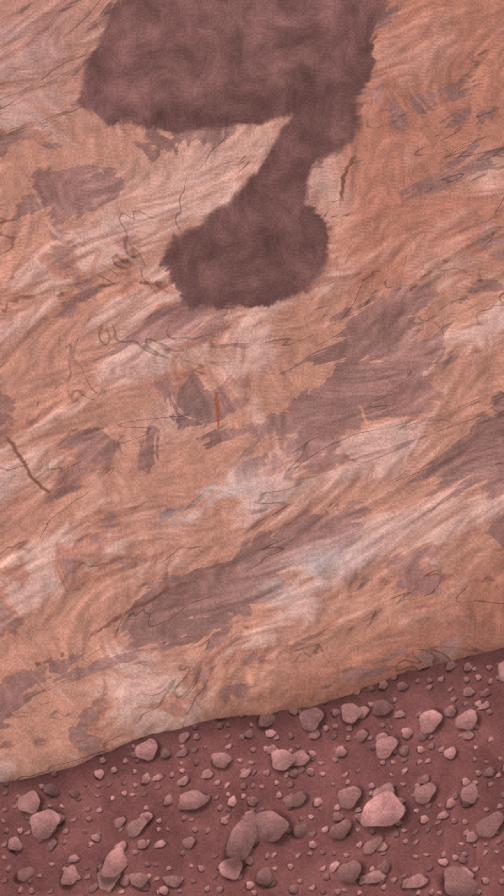
A Shadertoy shader for this texture:

```glsl
// Weathered red sandstone wall with dark varnish above a strip of pebbly soil.
#define ROCK vec3(.74, .52, .45)
#define PALE vec3(.81, .64, .60)
#define RUST vec3(.68, .435, .365)
#define STAIN vec3(.59, .435, .415)
#define VARNISH vec3(.435, .3, .29)
#define SOIL vec3(.5, .31, .3)
#define STONE vec3(.62, .43, .415)
#define BED_SLOPE .42
#define GRAIN .16
#define HEIGHT 7.68

vec2 hash2(vec2 c) {
  return fract(sin(vec2(dot(c, vec2(127.1, 311.7)), dot(c, vec2(269.5, 183.3)))) * 43758.5);
}

mat2 turn(float a) { return mat2(cos(a), -sin(a), sin(a), cos(a)); }

// Layered, warped sines
float layered(vec2 p) {
  float sum = 0., amp = .5;
  for (int i = 0; i < 6; i++) {
    p = mat2(.8, .6, -.6, .8) * p * 1.75 + 1.3;
    p += .6 * sin(p.yx * .9 + float(i));
    sum += amp * sin(p.x) * cos(p.y);
    amp *= .67;
  }
  return sum;
}

// Soft patch stretched along the bedding
float blob(vec2 p, float x, float y, float rx, float ry) {
  vec2 d = turn(BED_SLOPE) * (p - vec2(x, y)) / vec2(rx, ry);
  return exp(-dot(d, d));
}

float segment(vec2 d, vec2 e) {
  return length(d - e * clamp(dot(d, e) / dot(e, e), 0., 1.));
}

float crack(vec2 p, float x0, float y0, float x1, float y1) {
  vec2 a = vec2(x0, y0);
  return 1. - smoothstep(.004, .028, segment(p - a, vec2(x1, y1) - a));
}

// Signed distance to the varnished area
float varnishEdge(vec2 p) {
  const int N = 20;
  vec2 v[N] = vec2[N](vec2(1.02, 7.9), vec2(3.32, 7.9), vec2(3.18, 7.05), vec2(3, 6.5),
    vec2(2.68, 6.25), vec2(2.62, 5.92), vec2(2.82, 5.75), vec2(2.82, 5.5), vec2(2.65, 5.2),
    vec2(2.3, 5.05), vec2(1.65, 5.07), vec2(1.38, 5.45), vec2(1.5, 5.65), vec2(1.95, 5.9),
    vec2(2.2, 6.25), vec2(2.48, 6.7), vec2(1.9, 6.58), vec2(1.3, 6.6),
    vec2(.65, 6.72), vec2(.75, 7.05));
  float d = 100., side = 1.;
  for (int i = 0, j = N - 1; i < N; j = i, i++) {
    vec2 e = v[j] - v[i], w = p - v[i];
    d = min(d, segment(w, e));
    bvec3 c = bvec3(p.y >= v[i].y, p.y < v[j].y, e.x * w.y > e.y * w.x);
    if (all(c) || all(not(c))) side = -side;
  }
  return side * d;
}

void drawStone(inout vec3 col, vec2 p, vec4 s, float seed, float px) {
  vec2 d = p - s.xy, e = turn(seed * 2. - 1.) * d / s.zw;
  float ang = atan(e.y, e.x), soft = px / min(s.z, s.w);
  float rad = length(e) * (1. + .09 * sin(3. * ang + seed * 20.) + .05 * sin(5. * ang + seed * 9.));
  col *= 1. - .4 * (1. - smoothstep(.8, 1.4, length(e + vec2(-.1, .35))));
  vec3 body = STONE * mix(.8, 1.18, fract(seed * 7.3));
  body *= 1. + .2 * (d.y - .4 * d.x) / max(s.z, s.w) + .15 * layered(p * 7.);
  col = mix(col, body, 1. - smoothstep(1. - soft, 1. + soft, rad));
}

vec3 ground(vec2 p, float px) {
  vec3 col = SOIL * (1. + .14 * layered(p * 2.5));
  // Cellular pebbles, fine to coarse
  for (int k = 2; k >= 0; k--) {
    float scale = 2.9 * pow(1.85, float(k));
    for (int n = 0; n < 9; n++) {
      vec2 id = floor(p * scale) + vec2(n % 3 - 1, n / 3 - 1);
      vec2 h = hash2(id + float(k) * 17.), g = hash2(id + 71.);
      vec4 s = vec4(id + .25 + .5 * g, .15 + .18 * h.y, .13 + .13 * g.x) / scale;
      if (h.x < .55) drawStone(col, p, s, h.y, px);
    }
  }
  // Larger stones: centre and radii
  vec4 big[9] = vec4[9](vec4(3.28, .73, .19, .14), vec4(2.32, .6, .13, .14),
    vec4(2.08, .5, .11, .21), vec4(1.65, .82, .13, .08), vec4(.38, .62, .14, .11),
    vec4(.98, .28, .09, .14), vec4(2.42, 1.17, .1, .09), vec4(4.2, .61, .14, .08),
    vec4(3.94, .11, .16, .12));
  for (int i = 0; i < 9; i++) drawStone(col, p, big[i], fract(.68 + .31 * float(i)), px);
  return col;
}

vec3 wall(vec2 p) {
  vec2 w = p + .07 * vec2(layered(p * 1.8), layered(p * 1.8 + 7.));
  vec2 bed = turn(BED_SLOPE) * p * vec2(1., 2.1);
  float n = layered(bed), m = layered(bed * 1.7 + 11.);
  vec3 col = mix(ROCK, PALE, .8 * smoothstep(0., .5, n));
  col = mix(col, RUST, .65 * smoothstep(.1, .4, m));
  // Rusty shoulder and foot, pale patches
  float shoulder = smoothstep(2.8, 3.1, w.x) * smoothstep(4.2, 4.6, w.y - .25 * w.x);
  col = mix(col, RUST, .6 * shoulder);
  col = mix(col, RUST * .92, .75 * smoothstep(.1, .7, .62 * w.x - w.y + .65));
  col = mix(col, STAIN * 1.12, .55 * blob(w, .4, 7.3, .8, .6));
  float pale = blob(w, 1.7, 6.2, .85, .35) + blob(w, 2.8, 6.1, .17, .3)
    + blob(w, 4.15, 6.2, .2, .18) + blob(w, 1.6, 4.15, .4, .15);
  col = mix(col, PALE, .7 * min(pale, 1.));
  // Mottled stains and chalky bloom
  float bias = blob(w, 3.3, 4.65, .9, .28) + blob(w, 2.85, 4.1, .65, .35)
    + blob(w, 4.1, 3.6, .75, .35) + 1.3 * blob(w, 2.3, 2.77, 1., .24)
    + blob(w, 1.1, 2.1, .6, .25) + blob(w, .75, 6., .4, .4) + blob(w, 1.6, 4.95, .8, .16);
  float stain = smoothstep(0., .09, .8 * m - .3 * n + .5 * bias - .27);
  col = mix(col, STAIN * (1. + .2 * n), .75 * stain);
  float chalk = blob(w, 1.8, 3.45, .45, .27) + blob(w, 2.7, 2.8, .45, .16);
  col = mix(col, vec3(.77, .67, .66), .85 * chalk * smoothstep(-.4, .3, m + n));
  col *= 1. + .36 * (n - layered(bed + vec2(-.03, .07)));
  // Broken bedding seams, ledges and cracks
  float gap = smoothstep(-.3, .2, layered(p * 2.3 + 5.));
  float seam = 1. - smoothstep(.005, .04, abs(layered(bed * .6 + 4.)));
  col *= 1. - .2 * seam * gap;
  float dark = crack(w, 0., 5.12, 1.4, 5.25) + crack(w, 1.35, 5.25, 1.65, 5.03)
    + crack(w, .05, 3.9, .42, 3.5) + crack(w, 3.5, 5.2, 4.32, 5.75)
    + crack(w, 3.3, 7.68, 2.85, 5.6) + crack(w, .3, 2., 2., 2.9);
  col = mix(col, RUST * .66, .75 * gap * min(dark, 1.));
  col = mix(col, vec3(.62, .28, .17), .6 * crack(w, 1.88, 4.05, 1.9, 4.3));
  float light = crack(w, .2, 6.3, .5, 5.7) + crack(w, .5, 5.7, 1.35, 5.32)
    + crack(w, 3.35, 3.6, 3.85, 4.3);
  col = mix(col, PALE, .6 * gap * min(light, 1.));
  // Varnish with a fractured step
  float upper = smoothstep(-.03, .03, w.y - 6.33 - .3 * w.x);
  vec3 coat = VARNISH * (1. + .13 * upper) * (1. + .2 * layered(p * 4.5));
  float edge = varnishEdge(w + .06 * layered(p * 4.));
  return mix(col, coat, .95 * (1. - smoothstep(-.03, .03, edge)));
}

void mainImage(out vec4 fragColor, in vec2 fragCoord) {
  float px = HEIGHT / iResolution.y;
  vec2 p = fragCoord * px;
  float foot = p.y - 1. - .255 * p.x - .04 * (sin(p.x * 2.6 - 2.2) + layered(p.xx));
  vec3 col = wall(p) * (1. - .25 * exp(-max(foot, 0.) * 9.));
  vec3 soil = foot < px ? ground(p, px) * (1. - .3 * exp(min(foot, 0.) * 8.)) : SOIL;
  col = mix(soil, col, smoothstep(-px, px, foot));
  col *= 1. + GRAIN * (.7 * hash2(floor(p * 66.)).x - .35 + .5 * layered(p * 6.));
  fragColor = vec4(clamp(col, 0., 1.), 1.);
}
```
